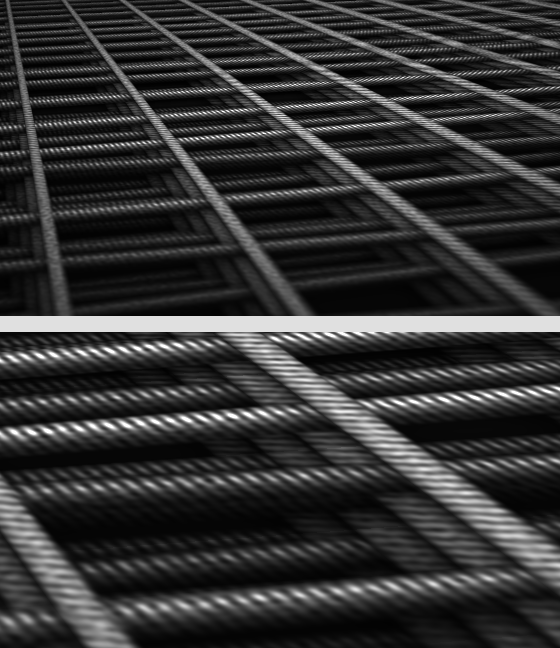
Top, the full canvas; bottom, a detail of the centre.
This pattern is drawn by a Shadertoy shader. Its source:

```glsl
const vec2 VANISH = vec2(-0.0324, 1.308);  // where the long bars meet
const float HORIZON_TILT = 0.03;
const float ROW_CONVERGE = 0.0475;         // cross bars close up to the right
const vec2 CELL = vec2(0.563, 0.1404);     // mesh spacing: across, in depth
const vec2 ORIGIN = vec2(0.179, 0.0112);   // first long bar, first cross bar
const int MATS = 4;
const float MAT_DROP = 0.031;              // shrink of each deeper mat
const vec2 MAT_SHIFT = vec2(-0.035, 0.053);
const float MAT_DIM = 0.68;
const float BAR_RADIUS = 0.0215;
const vec2 RIBS = vec2(25.0, 11.0);        // ribs per cell: cross, long
const float RIB_SLANT = 0.35;
const float FOCUS_DEPTH = 0.68;
const float DEFOCUS = 0.021;
const float ROW_JITTER = 0.16;
const vec2 LIGHT_CENTRE = vec2(0.95, 0.62);
const vec2 LIGHT_SIZE = vec2(1.15, 0.55);
const float LIGHT_MIN = 0.36;
const float LIGHT_MAX = 1.18;
const float FLOOR_TONE = 0.045;
const float TAU = 6.28318;

vec2 hash2(vec2 p) {
    vec3 q = fract(p.xyx * vec3(0.1031, 0.103, 0.0973));
    q += dot(q, q.yzx + 33.33);
    return fract((q.xx + q.yz) * q.zy) * 2.0 - 1.0;
}

float gradientNoise(vec2 p) {
    vec2 i = floor(p), f = fract(p);
    vec2 w = f * f * (3.0 - 2.0 * f);
    float a = dot(hash2(i), f);
    float b = dot(hash2(i + vec2(1, 0)), f - vec2(1, 0));
    float c = dot(hash2(i + vec2(0, 1)), f - vec2(0, 1));
    float d = dot(hash2(i + vec2(1, 1)), f - vec2(1, 1));
    return mix(mix(a, b, w.x), mix(c, d, w.x), w.y);
}

// Ribs fade where blur is wide compared with their spacing
float ribs(float along, float across, float period, float blur) {
    float sharp = 1.0 - smoothstep(0.2, 0.75, blur / period);
    return sharp * sin(TAU * (along + across * RIB_SLANT));
}

float barCover(float across, float soft) {
    return 1.0 - smoothstep(1.0 - soft, 1.0 + soft, abs(across));
}

// Shadow cast on whatever lies beneath a bar
float contactShadow(float across) {
    float s = across + 0.5;
    return 1.0 - 0.5 * exp(-0.35 * s * s);
}

float roundness(float across, float soft) {
    float a = across / (1.0 + 0.5 * soft);
    return sqrt(max(0.0, 1.0 - a * a));
}

void mainImage(out vec4 fragColor, in vec2 fragCoord) {
    vec2 p = fragCoord / iResolution.y;
    float pixel = 1.0 / iResolution.y;

    // Perspective ground: u runs across, depth grows towards the viewer
    vec2 fromVanish = vec2(p.x - VANISH.x, VANISH.y - p.y);
    float drop = fromVanish.y + HORIZON_TILT * fromVanish.x;
    float u = fromVanish.x / drop;
    float depth = drop / (1.0 - ROW_CONVERGE * p.x);
    float stretch = sqrt(1.0 + u * u);

    float radius = BAR_RADIUS * drop;
    float blur = 0.7 * pixel + DEFOCUS * abs(depth - FOCUS_DEPTH) * depth;
    float soft = blur / radius;
    float tone = FLOOR_TONE;

    // Mats from the deepest to the top one
    for (int i = MATS - 1; i >= 0; i--) {
        float level = float(i);
        vec2 cell = CELL * (1.0 - MAT_DROP * level);
        vec2 grid = (vec2(u, 1.0 / depth) - ORIGIN - MAT_SHIFT * level) / cell;
        vec2 id = round(grid);
        float dim = pow(MAT_DIM, level);
        float wear = gradientNoise(grid * vec2(34.0, 19.0) + 17.0 * level);
        wear *= 1.0 - smoothstep(0.2, 0.9, blur / (0.03 * drop));

        // Cross bars, slightly out of true
        vec2 vary = hash2(vec2(id.y, 7.0 * level + 3.0));
        float row = id.y + ROW_JITTER * (vary.x + vary.y * (p.x - 0.9));
        float rowDepth = 1.0 / (row * cell.y + ORIGIN.y + MAT_SHIFT.y * level);
        float across = (rowDepth - depth) / radius;
        float rib = ribs(grid.x * RIBS.x, across, cell.x * drop / RIBS.x, blur);
        float lit = smoothstep(-0.9, 0.75, across) * roundness(across, soft);
        float glint = exp(-14.0 * (across - 0.5) * (across - 0.5)) / (1.0 + 2.0 * soft);
        float steel = 0.06 + 0.3 * lit + 0.2 * glint * (1.0 + rib);
        steel *= (1.0 + 0.3 * rib + 0.6 * wear) * (1.0 + 0.25 * vary.y);
        tone *= contactShadow(across);
        tone = mix(tone, steel * dim, barCover(across, soft));

        // Long bars resting on the cross bars
        across = (grid.x - id.x) * cell.x * drop / (stretch * radius);
        float period = depth * depth * cell.y * stretch / RIBS.y;
        rib = ribs(grid.y * RIBS.y, across, period, blur);
        lit = pow(roundness(across - 0.12, soft), 1.5);
        steel = (0.12 + 0.43 * lit) * (1.0 + 0.32 * rib + 0.5 * wear);
        tone *= contactShadow(across);
        tone = mix(tone, steel * dim, barCover(across, soft));
    }

    // Pool of light, dark towards the corners
    vec2 q = (p - LIGHT_CENTRE) / LIGHT_SIZE;
    tone *= mix(LIGHT_MIN, LIGHT_MAX, exp(-dot(q, q)));
    fragColor = vec4(vec3(clamp(tone, 0.0, 1.0)), 1.0);
}
```
